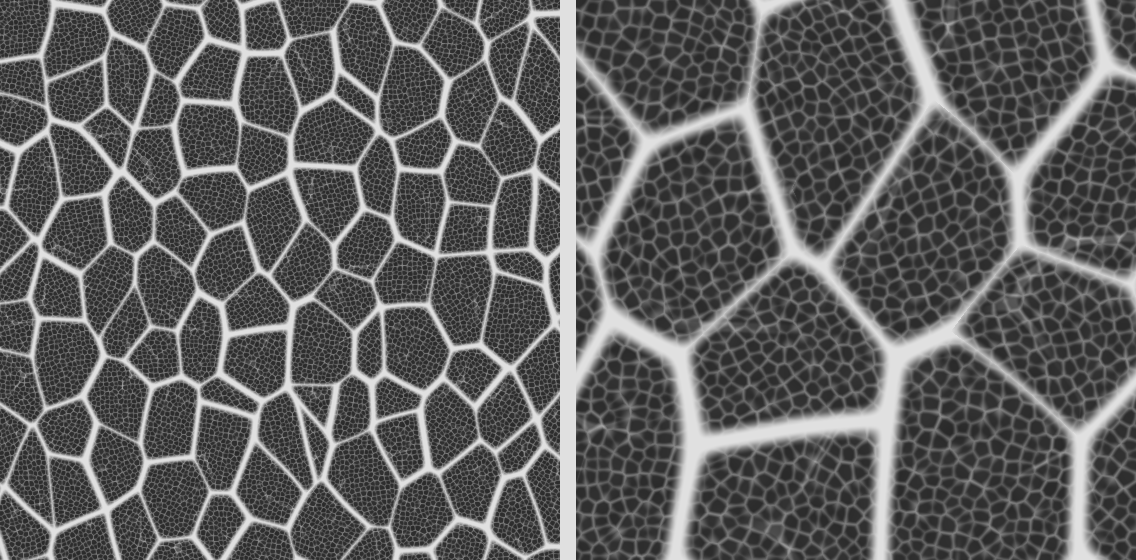
Left: the whole. Right: its middle third, enlarged.
This texture is drawn by a three.js fragment shader. Its source:

```glsl
varying vec2 vUv;

// Large cells and the walls between them, in canvas units
const vec2 CELL_COUNT = vec2(11.5, 8.6);
const float CELL_JITTER = 0.78;
const float CELL_SIZE_SPREAD = 0.32;
const float CORNER_ROUNDING = 0.003;
const float WALL_CORE = 0.0005;
const float WALL_REACH = 0.0095;
const float WALL_THINNEST = -0.0035;
const float WALL_THICKEST = 0.0018;
const float WARP_FREQUENCY = 9.0;
const float WARP_AMOUNT = 0.007;

// Fine grain inside the cells
const float GRAIN_COUNT = 118.0;
const float GRAIN_JITTER = 0.72;
const float GRAIN_TURN = 1.2;
const float GRAIN_GAP = 0.5;

// Faint partial veins
const vec2 VEIN_COUNT = vec2(13.0, 12.0);
const float VEIN_WIDTH = 0.0026;
const float VEIN_STRENGTH = 0.17;

// Grey tones
const float GRAIN_TONE = 0.18;
const float MESH_GAIN = 0.38;
const float WALL_TONE = 0.88;
const float SHADE_VARIATION = 0.035;

vec2 hash2(vec2 p) {
  vec3 q = fract(p.xyx * vec3(0.1031, 0.1030, 0.0973));
  q += dot(q, q.yzx + 33.33);
  return fract((q.xx + q.yz) * q.zy);
}

float gradientDot(vec2 corner, vec2 offset) {
  float angle = 6.2832 * hash2(corner + 71.0).x;
  return dot(vec2(cos(angle), sin(angle)), offset);
}

float gradientNoise(vec2 p) {
  vec2 i = floor(p), f = fract(p);
  vec2 u = f * f * f * (f * (f * 6.0 - 15.0) + 10.0);
  vec2 e = vec2(1.0, 0.0);
  float low = mix(gradientDot(i, f), gradientDot(i + e, f - e), u.x);
  float high = mix(gradientDot(i + e.yx, f - e.yx), gradientDot(i + 1.0, f - 1.0), u.x);
  return mix(low, high, u.y);
}

// Jittered site in a grid with every other column shifted by half a cell
vec2 cellSite(vec2 id) {
  vec2 stagger = vec2(0.0, 0.5 * mod(id.x, 2.0));
  return id + stagger + 0.5 + CELL_JITTER * (hash2(id) - 0.5);
}

float cellWeight(vec2 id) {
  return CELL_SIZE_SPREAD * hash2(id + 19.0).y;
}

// Weighted Voronoi: rounded distance to the wall (x) and cell id (yz)
vec3 cellWalls(vec2 uv, vec2 count, float seed) {
  vec2 p = uv * count + seed;
  vec2 base = floor(p), homeId = base, home = vec2(0.0);
  float nearest = 1e3;
  for (int y = -2; y <= 2; y++) {
    for (int x = -2; x <= 2; x++) {
      vec2 id = base + vec2(float(x), float(y));
      vec2 r = cellSite(id) - p;
      float power = dot(r, r) - cellWeight(id);
      if (power < nearest) { nearest = power; homeId = id; home = r; }
    }
  }
  float sum = 1e-12;
  for (int y = -2; y <= 2; y++) {
    for (int x = -2; x <= 2; x++) {
      if (x == 0 && y == 0) continue;
      vec2 id = homeId + vec2(float(x), float(y));
      vec2 r = cellSite(id) - p;
      vec2 across = r - home;
      float gap = 0.5 * (dot(r, r) - cellWeight(id) - nearest);
      float distanceToWall = gap / length(across * count);
      float thickness = mix(WALL_THINNEST, WALL_THICKEST, hash2(id + homeId).x);
      sum += exp((thickness - distanceToWall) / CORNER_ROUNDING);
    }
  }
  return vec3(-CORNER_ROUNDING * log(sum), homeId);
}

// Light mesh around small dark grains, brightest where gaps meet
float grainMesh(vec2 p) {
  vec2 base = floor(p);
  float first = 9.0, second = 9.0;
  for (int y = -1; y <= 1; y++) {
    for (int x = -1; x <= 1; x++) {
      vec2 id = base + vec2(float(x), float(y));
      float d = length(id + 0.5 + GRAIN_JITTER * (hash2(id) - 0.5) - p);
      second = min(second, max(first, d));
      first = min(first, d);
    }
  }
  return first * (1.0 - smoothstep(0.0, GRAIN_GAP, second - first));
}

void main() {
  vec2 w = vUv * WARP_FREQUENCY;
  vec2 uv = vUv + WARP_AMOUNT * vec2(gradientNoise(w), gradientNoise(w + 37.0));
  vec3 cell = cellWalls(uv, CELL_COUNT, 20.0);

  // Grain rows turn from cell to cell
  float turn = GRAIN_TURN * (hash2(cell.yz + 5.0).x - 0.5);
  mat2 rotation = mat2(cos(turn), sin(turn), -sin(turn), cos(turn));
  float tone = GRAIN_TONE + MESH_GAIN * grainMesh(rotation * uv * GRAIN_COUNT + 300.0);
  tone += SHADE_VARIATION * gradientNoise(vUv * 60.0);

  // Veins fade in and out
  float veinDistance = cellWalls(uv, VEIN_COUNT, 60.0).x;
  float vein = 1.0 - smoothstep(0.0, VEIN_WIDTH, veinDistance);
  tone += VEIN_STRENGTH * vein * smoothstep(-0.05, 0.3, gradientNoise(vUv * 14.0 + 9.0));

  // Soft pale walls
  float wall = 1.0 - smoothstep(WALL_CORE, WALL_REACH, cell.x);
  gl_FragColor = vec4(vec3(mix(tone, WALL_TONE, wall)), 1.0);
}
```
